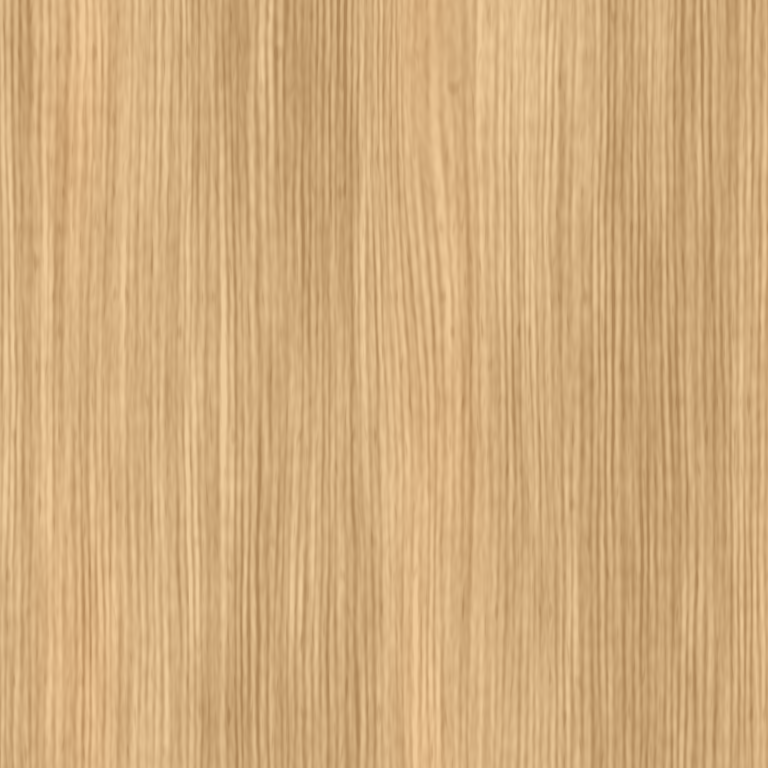
Write a WebGL 1 fragment shader that draws this texture.

```glsl
precision highp float;
uniform vec2 u_resolution;

vec2 gradientAt(vec2 cell) {
  float h = fract(sin(dot(cell, vec2(127.1, 311.7))) * 43758.545);
  return vec2(cos(6.2832 * h), sin(6.2832 * h));
}

float gradientNoise(vec2 p) {
  vec2 i = floor(p);
  vec2 f = p - i;
  vec2 w = f * f * f * (f * (f * 6.0 - 15.0) + 10.0);
  float a = dot(gradientAt(i), f);
  float b = dot(gradientAt(i + vec2(1.0, 0.0)), f - vec2(1.0, 0.0));
  float c = dot(gradientAt(i + vec2(0.0, 1.0)), f - vec2(0.0, 1.0));
  float d = dot(gradientAt(i + vec2(1.0, 1.0)), f - vec2(1.0, 1.0));
  return mix(mix(a, b, w.x), mix(c, d, w.x), w.y);
}

// Bends the straight grain a little, with one leaning patch right of the middle.
float bentAcross(vec2 uv) {
  float offset = (uv.x - 0.535) / 0.04;
  float lean = 0.022 * exp(-offset * offset) * smoothstep(0.35, 0.95, uv.y);
  return uv.x + lean + 0.012 * gradientNoise(vec2(uv.x * 9.0, uv.y * 1.6 + 3.0));
}

// Narrow dark growth lines with uneven spacing and strength.
float growthLines(float across, float along) {
  float phase = 95.0 * across
    + 0.9 * gradientNoise(vec2(across * 24.0, along * 0.8))
    + 0.25 * gradientNoise(vec2(across * 60.0, along * 9.0));
  float wave = 0.5 + 0.5 * cos(6.2832 * phase);
  float strength = 1.0 + 1.3 * gradientNoise(vec2(across * 31.0 + 7.0, along * 2.5));
  return strength * (pow(wave, 1.5) - 0.42);
}

void main() {
  vec2 uv = gl_FragCoord.xy / u_resolution;
  float across = bentAcross(uv);

  // Broad pale and dark bands
  float band = cos(12.8 * (across - 0.13));
  float tone = 0.5 * band + 1.1 * gradientNoise(vec2(across * 8.0 + 2.0, uv.y * 1.3));

  // Growth lines, fainter in the pale bands
  tone -= (1.6 - 0.3 * band) * growthLines(across, uv.y);

  // Long streaks and fine fibres
  tone += 1.6 * gradientNoise(vec2(across * 47.0, uv.y * 1.5 + 11.0));
  tone += 1.5 * gradientNoise(vec2(across * 170.0, uv.y * 7.0));
  tone += 0.9 * gradientNoise(vec2(across * 230.0, uv.y * 45.0));

  // Sparse pale streaks and short dark pores
  float streak = gradientNoise(vec2(across * 38.0 + 19.0, uv.y * 0.9));
  tone += 0.9 * smoothstep(0.25, 0.5, streak);
  float pore = gradientNoise(vec2(across * 150.0 + 5.0, uv.y * 22.0));
  tone -= 1.1 * smoothstep(0.3, 0.6, pore);

  vec3 wood = vec3(0.821, 0.678, 0.492) + clamp(tone, -2.6, 2.2) * vec3(0.051, 0.055, 0.054);

  // Warm blush along the left side of each pale band
  float blush = pow(0.5 + 0.5 * cos(13.5 * (across - 0.105)), 6.0);
  wood += blush * (0.6 + gradientNoise(uv * vec2(12.0, 3.0))) * vec3(0.012, -0.008, -0.014);

  gl_FragColor = vec4(wood, 1.0);
}
```
